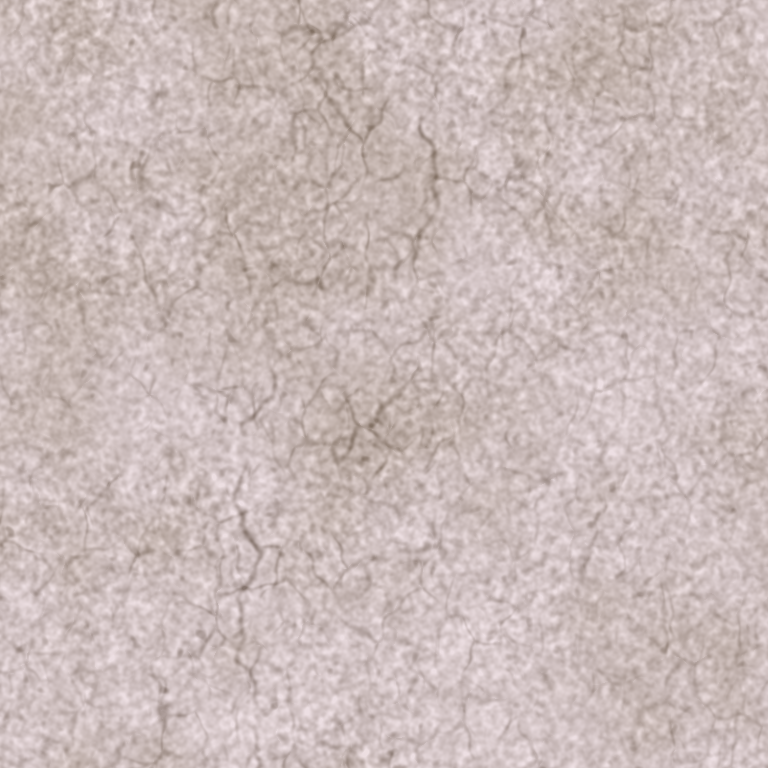
Write a WebGL 1 fragment shader that draws this texture.

```glsl
precision highp float;
// Weathered pinkish-grey plaster: mottled grain over broad tan blotches, crossed
// by broken cracks (warped Voronoi borders at three sizes) and two wandering
// vertical cracks. A single tone value drives the colour ramp.

uniform vec2 u_resolution;

const vec3 DARK_COLOR = vec3(0.670, 0.607, 0.585);
const vec3 LIGHT_COLOR = vec3(0.840, 0.782, 0.778);
const vec3 TAN_SHIFT = vec3(-0.012, -0.014, -0.036);
const float BASE_TONE = 0.79;
const float GRAIN_STRENGTH = 0.98;
const float BLOTCH_STRENGTH = 0.42;
const float LARGE_CELLS = 9.0;       // crack cells across the canvas
const float MEDIUM_CELLS = 16.0;
const float SMALL_CELLS = 29.0;
const float HAIRLINE_WIDTH = 0.0036; // in canvas units
const float MAIN_WIDTH = 0.0042;
const float HAIRLINE_DEPTH = 0.72;
const float MAIN_DEPTH = 1.15;
const float PIT_DEPTH = 0.75;
const float RIM_LIGHT = 0.22;        // pale edge beside each crack

vec2 hash2(vec2 p) {
  vec3 q = fract(p.xyx * vec3(0.1031, 0.1030, 0.0973));
  q += dot(q, q.yzx + 33.33);
  return fract((q.xx + q.yz) * q.zy);
}

float cornerSlope(vec2 cell, vec2 offset) {
  return dot(hash2(cell) * 2.0 - 1.0, offset);
}

// Gradient noise, roughly -0.6 to 0.6.
float noise(vec2 p) {
  vec2 i = floor(p);
  vec2 f = p - i;
  vec2 u = f * f * f * (f * (f * 6.0 - 15.0) + 10.0);
  vec2 e = vec2(1.0, 0.0);
  float low = mix(cornerSlope(i, f), cornerSlope(i + e, f - e), u.x);
  float high = mix(cornerSlope(i + e.yx, f - e.yx),
                   cornerSlope(i + e.xx, f - e.xx), u.x);
  return mix(low, high, u.y);
}

vec2 rotate(vec2 p, float angle) {
  float c = cos(angle);
  float s = sin(angle);
  return vec2(c * p.x - s * p.y, s * p.x + c * p.y);
}

// Distance to the border between the two nearest Voronoi sites.
float borderDistance(vec2 p) {
  vec2 cell = floor(p);
  vec2 nearest = vec2(8.0);
  vec2 second = vec2(9.0);
  for (int y = -1; y <= 1; y++) {
    for (int x = -1; x <= 1; x++) {
      vec2 c = cell + vec2(float(x), float(y));
      vec2 site = c + 0.1 + 0.8 * hash2(c + 71.0) - p;
      if (dot(site, site) < dot(nearest, nearest)) {
        second = nearest;
        nearest = site;
      } else if (dot(site, site) < dot(second, second)) {
        second = site;
      }
    }
  }
  return dot(0.5 * (nearest + second), normalize(second - nearest));
}

float softLine(float dist, float width) {
  float d = dist / width;
  return exp(-d * d);
}

// Dark line with a faint pale rim.
float crackProfile(float dist, float width) {
  return softLine(dist, width) - RIM_LIGHT * softLine(dist, 2.6 * width);
}

float hairlines(vec2 uv, float cells) {
  vec2 scale = cells * vec2(1.15, 0.9);
  float dist = borderDistance(uv * scale + cells) / cells;
  float gaps = smoothstep(-0.12, 0.28, noise(uv * cells * 0.9 + cells * 3.1));
  return crackProfile(dist, HAIRLINE_WIDTH) * gaps;
}

float crackX(float y, float seed) {
  return 0.075 * noise(vec2(y * 5.0, seed + 0.5))
       + 0.030 * noise(vec2(y * 19.0, seed + 7.5))
       + 0.012 * noise(vec2(y * 48.0, seed + 13.5));
}

// Near-vertical crack around the column x; slope keeps its width even.
float verticalCrack(vec2 uv, float x, float seed) {
  float path = crackX(uv.y, seed);
  float slope = (crackX(uv.y + 0.002, seed) - path) / 0.002;
  float dist = (uv.x - x - path) / sqrt(1.0 + slope * slope);
  float wear = smoothstep(-0.30, 0.10, noise(vec2(uv.y * 13.0, seed + 29.5)));
  return crackProfile(dist, MAIN_WIDTH) * (0.3 + 0.7 * wear);
}

void main() {
  vec2 uv = gl_FragCoord.xy / u_resolution;

  // Grain: four rotated octaves of mottling.
  float grain = 0.42 * noise(rotate(uv, 0.7) * 27.0 + 5.0)
              + 0.62 * noise(rotate(uv, 0.4) * 56.0 + 11.0)
              + 0.95 * noise(rotate(uv, 1.1) * 94.0 + 137.0)
              + 0.45 * noise(rotate(uv, 2.0) * 150.0 + 150.0);
  grain *= 0.98 + 0.5 * noise(uv * 5.0 + 19.0);

  // Blotches: broad stains, warmer towards the upper left.
  float blotch = noise(uv * 3.5 + 5.0) + 0.7 * noise(uv * 8.0 + 23.0)
               + 0.5 * noise(uv * 15.0 + 47.0);
  float lean = 0.4 * (uv.y - 0.5) - 0.2 * (uv.x - 0.5);
  float warmth = smoothstep(-0.4, 0.6, blotch + lean);

  // Cracks: jagged networks, denser around the middle column.
  vec2 jag = vec2(noise(uv * 34.0 + 7.0), noise(uv * 34.0 + 61.0));
  vec2 cracked = uv + 0.015 * jag;
  float density = 0.75 + 0.4 * softLine(uv.x - 0.45, 0.24);
  float hair = hairlines(cracked, LARGE_CELLS)
             + 0.9 * hairlines(cracked, MEDIUM_CELLS)
             + 0.6 * hairlines(cracked, SMALL_CELLS);
  hair = min(hair, 1.1) * density;
  vec2 bent = uv + 0.006 * jag;
  float mainCrack =
      verticalCrack(bent, 0.34, 3.0) * (1.0 - smoothstep(0.50, 0.64, uv.y))
    + verticalCrack(bent, 0.56, 41.0) * smoothstep(0.60, 0.74, uv.y);

  // Pits: sparse dark specks.
  float pits = smoothstep(0.24, 0.62, noise(rotate(uv, 0.8) * 60.0 + 90.0));

  float tone = BASE_TONE + GRAIN_STRENGTH * grain
             - BLOTCH_STRENGTH * (blotch + 0.5 * lean) - HAIRLINE_DEPTH * hair
             - MAIN_DEPTH * mainCrack - PIT_DEPTH * pits;
  tone = clamp(tone, -0.9, 1.5);
  vec3 color = mix(DARK_COLOR, LIGHT_COLOR, tone);
  color += TAN_SHIFT * (warmth - 0.42);
  gl_FragColor = vec4(color, 1.0);
}
```
